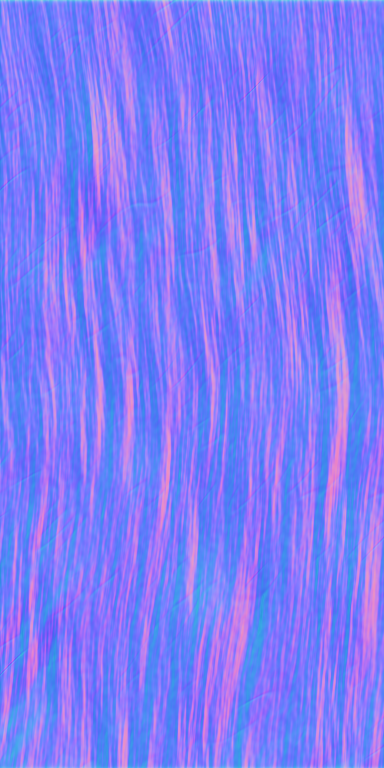
A Shadertoy shader for this texture map:

```glsl
// Tangent-space normal map of a crinkled, fibrous cloth hanging in long folds.
// A height field of stretched gradient noise follows a bent flow; its slopes,
// taken by finite differences, are packed into the usual normal colours.

// Layers: frequency across and along the strands, in canvas widths
const vec2 FOLD_FREQ   = vec2(12.0, 1.5);
const vec2 PLEAT_FREQ  = vec2(27.0, 2.8);
const vec2 FIBRE_FREQ  = vec2(62.0, 6.0);
const vec2 THREAD_FREQ = vec2(115.0, 15.0);
const vec2 GRAIN_FREQ  = vec2(95.0, 40.0);
const vec2 SWELL_FREQ  = vec2(4.0, 3.0);
const vec2 PUCKER_FREQ = vec2(18.0, 3.5);

// Layers: typical steepness
const float FOLD_SLOPE   = 0.25;
const float PLEAT_SLOPE  = 0.34;
const float FIBRE_SLOPE  = 0.28;
const float THREAD_SLOPE = 0.23;
const float GRAIN_SLOPE  = 0.10;
const float SWELL_SLOPE  = 0.08;
const float PUCKER_SLOPE = 0.25;
const float CREASE_DEPTH = 0.0009;

const float LEAN        = 0.10;  // sweep of the strands above and below the bow
const float BOW_HEIGHT  = 0.95;  // where the strands bow outward
const float SKEW        = 0.37;  // steeper right-facing flanks
const float REST_TILT   = -0.06; // slight downward tilt of flat cloth
const float GRAIN_TURN  = 0.20;  // slant of the grain
const float PUCKER_TURN = 0.50;  // slant of the puckers
const float HEM_WIDTH   = 0.004; // rolled border
const float STEP        = 0.0016; // finite difference distance

// Unit gradient at a lattice point
vec2 gradientAt(vec2 cell) {
    uvec2 c = uvec2(ivec2(cell));
    uint h = c.x * 1597u ^ c.y * 51749u;
    h = (h ^ (h >> 15)) * 73244475u;
    h = (h ^ (h >> 13)) * 668265u;
    h ^= h >> 16;
    float angle = float(h & 65535u) * 6.28318 / 65536.0;
    return vec2(cos(angle), sin(angle));
}

float noise(vec2 p) {
    vec2 i = floor(p), f = p - i;
    vec2 w = f * f * f * (f * (f * 6.0 - 15.0) + 10.0);
    vec2 e = vec2(1.0, 0.0);
    float a = dot(gradientAt(i), f);
    float b = dot(gradientAt(i + e.xy), f - e.xy);
    float c = dot(gradientAt(i + e.yx), f - e.yx);
    float d = dot(gradientAt(i + e.xx), f - e.xx);
    return mix(mix(a, b, w.x), mix(c, d, w.x), w.y);
}

// Noise scaled so that its steepness does not depend on its frequency
float layer(vec2 p, vec2 freq, float slope) {
    return slope / freq.x * noise((p + 3.37) * freq);
}

mat2 rotation(float a) {
    return mat2(cos(a), sin(a), -sin(a), cos(a));
}

// Straightens the bowed, gently wavering strands
vec2 strandSpace(vec2 p) {
    float bow = LEAN * length(vec2(p.y - BOW_HEIGHT, 0.4));
    float bend = 0.030 * noise(p * vec2(2.6, 1.3) + 5.2)
               + 0.018 * noise(p * vec2(6.0, 2.2) + 9.7);
    return vec2(p.x + bow + bend, p.y);
}

// Fine, nearly straight slanted wrinkles along the zero lines of a noise
float crease(vec2 p) {
    vec2 q = rotation(-0.8) * p;
    float n = noise(q * vec2(4.5, 17.0) + 2.6);
    float presence = smoothstep(-0.1, 0.35, noise(p * 7.0 + 41.3));
    return -CREASE_DEPTH * presence * exp(-n * n * 220.0);
}

float clothHeight(vec2 p, float top) {
    vec2 s = strandSpace(p);
    vec2 woven = s + vec2(0.012 * noise(p * vec2(11.0, 2.8) + 31.6), 0.0);
    float calm = mix(1.0, 0.5, smoothstep(top - 0.5, top - 0.08, p.y));
    float strength = calm * (1.0 + 1.3 * noise(s * vec2(4.5, 1.8) + 13.1));
    float h = strength * (layer(s, FOLD_FREQ, FOLD_SLOPE)
                        + layer(woven, PLEAT_FREQ, PLEAT_SLOPE));
    h += calm * layer(woven, FIBRE_FREQ, FIBRE_SLOPE);
    h += layer(s, THREAD_FREQ, THREAD_SLOPE);
    h += layer(rotation(GRAIN_TURN) * p, GRAIN_FREQ, GRAIN_SLOPE);
    h += layer(p, SWELL_FREQ, SWELL_SLOPE);
    // Slanted puckers in scattered patches
    float patchMask = smoothstep(0.12, 0.45, noise(p * 2.3 + 27.4));
    h += patchMask * layer(rotation(PUCKER_TURN) * s, PUCKER_FREQ, PUCKER_SLOPE);
    return h + crease(p);
}

void mainImage(out vec4 fragColor, in vec2 fragCoord) {
    vec2 p = fragCoord / iResolution.x;
    float top = iResolution.y / iResolution.x;

    // Surface tilt from the height field
    float h = clothHeight(p, top);
    vec2 tilt = -vec2(clothHeight(p + vec2(STEP, 0.0), top) - h,
                      clothHeight(p + vec2(0.0, STEP), top) - h) / STEP;

    // Uneven flanks: steep ones turn upward a little
    float steep = min(tilt.x * tilt.x, 1.0);
    tilt.y += REST_TILT + 0.25 * steep + 0.08 * max(tilt.x, 0.0);
    tilt.x += SKEW * steep - 0.05;

    // Rolled hem along the borders
    tilt.y += 0.8 * exp((p.y - top) / HEM_WIDTH) + 0.4 * exp(-p.y / HEM_WIDTH);
    tilt.x -= 0.4 * exp(-p.x / HEM_WIDTH);

    fragColor = vec4(normalize(vec3(tilt, 1.0)) * 0.5 + 0.5, 1.0);
}
```
